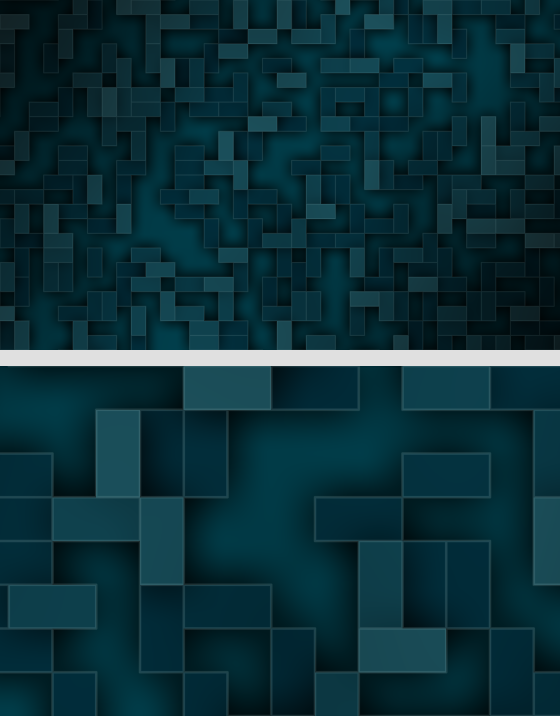
Top, the full canvas; bottom, a detail of the centre.
Give the GLSL for this pattern, as a Shadertoy shader.

```glsl
// Raised domino tiles with soft shadows over a dark teal floor, lit by a diagonal glow.

const float ROWS = 24.0;                        // grid cells per canvas height
const float SHADOW_RADIUS = 1.0;                // in cells, at most 1
const float SHADOW_POWER = 1.25;
const float MIN_HEIGHT = 0.4;                   // lowest tile; the floor is 0
const float MISSING_TILES = 0.14;               // share of tiles left out
const float LINE_HALF_WIDTH = 0.028;            // in cells
const float LINE_ALPHA = 0.24;
const float GLOW_WIDTH = 0.82;                  // in canvas heights
const vec2 GLOW_NORMAL = vec2(0.85, -0.527);    // across the band of light
const vec3 FLOOR_TEAL = vec3(0.004, 0.245, 0.295);
const vec3 TILE_TEAL = vec3(0.01, 0.225, 0.275);
const vec3 TILE_NAVY = vec3(0.004, 0.168, 0.222);
const vec3 SHEEN = vec3(0.105, 0.1, 0.095);     // pale film on high tiles
const vec3 LINE_COLOR = vec3(0.5, 0.64, 0.65);

float hash(vec2 p) {
    vec3 q = fract(p.xyx * vec3(0.1031, 0.1030, 0.0973) + 0.37);
    q += dot(q, q.yzx + 33.33);
    return fract((q.x + q.y) * q.z);
}

float valueNoise(vec2 p) {
    vec2 i = floor(p), f = smoothstep(0.0, 1.0, p - i);
    return mix(mix(hash(i), hash(i + vec2(1, 0)), f.x),
               mix(hash(i + vec2(0, 1)), hash(i + vec2(1, 1)), f.x), f.y);
}

// Neighbour joined to this cell by the strongest of its four edges
vec2 bestDirection(vec2 cell) {
    vec2 dir = vec2(1, 0), best = dir;
    float strongest = -1.0;
    for (int i = 0; i < 4; i++) {
        float strength = hash(2.0 * cell + dir + 200.0);
        if (strength > strongest) {
            strongest = strength;
            best = dir;
        }
        dir = vec2(-dir.y, dir.x);
    }
    return best;
}

// xy: direction to the other half, z: height; zero on the floor.
// Two cells form a domino when they choose each other.
vec3 domino(vec2 cell) {
    vec2 dir = bestDirection(cell);
    if (dot(bestDirection(cell + dir), dir) > -0.5) return vec3(0);
    float height = (hash(2.0 * cell + dir + 731.0) - MISSING_TILES) / (1.0 - MISSING_TILES);
    return height < 0.0 ? vec3(0) : vec3(dir, mix(MIN_HEIGHT, 1.0, height));
}

float boxDistance(vec2 p, vec2 halfSize) {
    vec2 d = abs(p) - halfSize;
    return length(max(d, 0.0)) + min(max(d.x, d.y), 0.0);
}

// Share of the blur kernel that falls on a cell with this lower corner
float kernelShare(vec2 corner) {
    vec2 s = smoothstep(-SHADOW_RADIUS, SHADOW_RADIUS, corner + 1.0)
           - smoothstep(-SHADOW_RADIUS, SHADOW_RADIUS, corner);
    return s.x * s.y;
}

float glow(vec2 p, float aspect) {
    float across = dot(p - vec2(0.5 * aspect, 0.5), GLOW_NORMAL) / GLOW_WIDTH;
    return exp(-across * across) * mix(0.85, 1.1, valueNoise(p * 5.0));
}

vec3 shade(vec2 p, float aspect, float pixel) {
    vec2 grid = p * ROWS, cell = floor(grid);
    float height = domino(cell).z;

    // Shadows from higher neighbours, and the nearest tile outline
    float occlusion = 0.0, edge = 1.0;
    for (int y = -1; y <= 1; y++) {
        for (int x = -1; x <= 1; x++) {
            vec2 other = cell + vec2(x, y);
            vec3 tile = domino(other);
            if (tile.z == 0.0) continue;
            float rise = clamp(2.0 * (tile.z - height), 0.0, 1.0);
            occlusion += rise * kernelShare(other - grid);
            vec2 center = other + 0.5 + 0.5 * tile.xy;
            vec2 halfSize = 0.5 + 0.5 * abs(tile.xy);
            edge = min(edge, abs(boxDistance(grid - center, halfSize)));
        }
    }
    float light = pow(1.0 - min(occlusion, 1.0), SHADOW_POWER);

    // Surface colour
    float lift = max(height - MIN_HEIGHT, 0.0) / (1.0 - MIN_HEIGHT);
    vec3 base = height > 0.0 ? mix(TILE_NAVY, TILE_TEAL, lift) : FLOOR_TEAL;
    float g = glow(p, aspect);
    vec3 color = base * g + SHEEN * pow(lift, 2.5) * mix(0.55, 1.0, g);
    color *= light;

    // Thin outline
    float line = 1.0 - smoothstep(LINE_HALF_WIDTH - 0.5 * pixel,
                                  LINE_HALF_WIDTH + 0.5 * pixel, edge);
    return mix(color, LINE_COLOR, line * LINE_ALPHA * mix(0.5, 1.0, g));
}

void mainImage(out vec4 fragColor, in vec2 fragCoord) {
    float aspect = iResolution.x / iResolution.y;
    float pixel = ROWS / iResolution.y;
    vec3 sum = vec3(0);
    // Four samples per pixel smooth the tile edges
    for (int i = 0; i < 4; i++) {
        vec2 offset = vec2(i % 2, i / 2) * 0.5 - 0.25;
        sum += shade((fragCoord + offset) / iResolution.y, aspect, pixel);
    }
    fragColor = vec4(sum / 4.0, 1.0);
}
```
